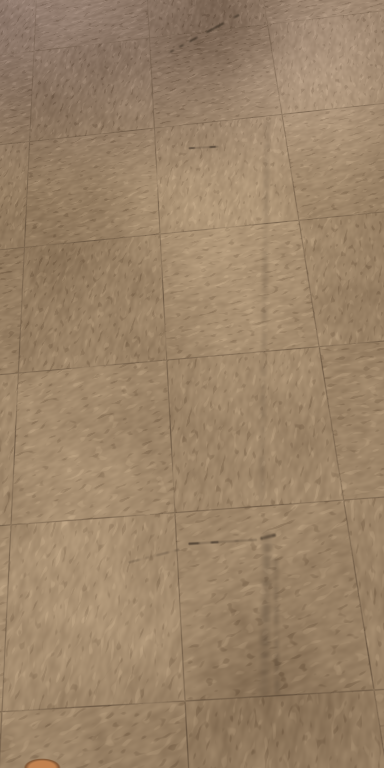
Reproduce this texture procedurally as a Shadertoy shader.

```glsl
const vec3 SHADE = vec3(0.505, 0.415, 0.315);
const vec3 LIGHT = vec3(0.71, 0.61, 0.487);
const vec3 COOL_TINT = vec3(0.94, 0.95, 1.09);
const vec3 GROUT = vec3(0.35, 0.28, 0.21);
const vec3 SCUFF = vec3(0.27, 0.22, 0.17);
const vec3 TOE = vec3(0.76, 0.51, 0.31);

float hash(vec2 p) {
    return fract(sin(dot(p, vec2(127.1, 311.7))) * 43758.55);
}

vec2 gradient(vec2 cell) {
    float angle = 6.2832 * hash(cell);
    return vec2(cos(angle), sin(angle));
}

// Gradient noise, roughly -0.6 to 0.6
float noise(vec2 p) {
    vec2 i = floor(p), f = p - i;
    vec2 w = f * f * f * (f * (f * 6.0 - 15.0) + 10.0);
    vec2 e = vec2(0.0, 1.0);
    float a = dot(gradient(i), f);
    float b = dot(gradient(i + e.yx), f - e.yx);
    float c = dot(gradient(i + e.xy), f - e.xy);
    float d = dot(gradient(i + e.yy), f - e.yy);
    return mix(mix(a, b, w.x), mix(c, d, w.x), w.y);
}

// Canvas position to tile units on the receding floor
vec2 floorCoords(vec2 p) {
    mat3 view = mat3(0.4766, 0.0127, -0.016,
                     0.0273, 0.2844, 0.1175,
                     0.4818, 0.0872, 1.0);
    vec3 g = inverse(view) * vec3(p, 1.0);
    return g.xy / g.z;
}

// Elongated chips whose grain turns a quarter between neighbours
float chips(vec2 uv, vec2 tile) {
    float upright = mod(tile.x + tile.y, 2.0);
    float angle = mix(0.24, 1.25, upright) + 0.2 * (hash(tile + 7.0) - 0.5);
    vec2 dir = vec2(cos(angle), sin(angle));
    vec2 g = vec2(dot(uv, dir), dot(uv, vec2(-dir.y, dir.x)));
    g += 20.0 * hash(tile);
    float tone = 0.22 * noise(g * vec2(8.0, 20.0));
    tone += 0.20 * noise(g * vec2(17.0, 36.0) + 31.0);
    tone += 0.20 * smoothstep(0.22, 0.45, noise(g * vec2(14.0, 31.0) + 57.0));
    tone -= 0.30 * smoothstep(0.24, 0.48, noise(g * vec2(16.0, 36.0) + 83.0));
    return tone;
}

float joints(vec2 uv, float halfWidth) {
    vec2 d = abs(fract(uv + 0.5) - 0.5);
    vec2 px = 0.8 * fwidth(uv);
    vec2 line = 1.0 - smoothstep(halfWidth - px, halfWidth + px, d);
    vec2 wear = 0.48 + 0.8 * vec2(noise(uv * vec2(1.0, 3.0) + 5.0),
                                  noise(uv * vec2(3.0, 1.0) + 9.0));
    line *= clamp(wear, 0.15, 0.9);
    return max(line.x, line.y);
}

float glow(vec2 q, vec2 centre, float radius) {
    vec2 d = (q - centre) / radius;
    return exp(-dot(d, d));
}

// Soft stroke, broken up along its length
float scuff(vec2 q, vec2 a, vec2 b, float width, float breakup) {
    vec2 ab = b - a;
    float h = clamp(dot(q - a, ab) / dot(ab, ab), 0.0, 1.0);
    float stroke = 1.0 - smoothstep(0.0, width, length(q - a - ab * h));
    float gaps = smoothstep(-0.15, 0.2, noise(vec2(h * length(ab) * 75.0, a.y * 90.0)));
    return stroke * mix(1.0, gaps, breakup);
}

// Uneven room light and broad soiling
float roomLight(vec2 q) {
    float tone = 0.53 + 0.22 * noise(q * 7.0 + 2.0) + 0.14 * noise(q * 19.0);
    tone += 0.52 * glow(q, vec2(0.43, 0.90), 0.10);
    tone += 0.42 * glow(q, vec2(0.27, 0.71), 0.10);
    tone += 0.14 * glow(q, vec2(0.30, 0.56), 0.12);
    tone += 0.28 * glow(q, vec2(0.12, 0.22), 0.16);
    tone -= 0.55 * glow(q, vec2(0.28, 0.98), 0.08);
    tone -= 0.28 * glow(q, vec2(0.04, 0.78), 0.17);
    tone -= 0.36 * glow(q, vec2(0.34, 0.06), 0.13);
    tone -= 0.20 * glow(q, vec2(0.08, 0.0), 0.09);
    return tone;
}

void mainImage(out vec4 fragColor, in vec2 fragCoord) {
    vec2 p = fragCoord / iResolution.xy;
    vec2 q = p * vec2(0.5, 1.0);
    vec2 uv = floorCoords(p);
    vec2 tile = floor(uv);

    // Chipped vinyl, cooler toward the far left
    float tone = roomLight(q) + 0.08 * (hash(tile + 3.0) - 0.5);
    tone += chips(uv, tile);
    vec3 color = mix(SHADE, LIGHT, clamp(tone, -0.25, 1.2));
    float cool = smoothstep(0.72, 1.0, p.y) * (1.0 - 0.6 * p.x);
    color *= mix(vec3(1.0), COOL_TINT, cool);

    float fade = 1.0 - 0.5 * smoothstep(0.84, 1.0, p.y);
    color = mix(color, GROUT, joints(uv, 0.003) * fade);

    // Traffic stains and scratches
    float stain = 0.30 * scuff(q, vec2(0.348, 0.303), vec2(0.344, 0.10), 0.011, 0.45);
    stain += 0.20 * scuff(q, vec2(0.359, 0.27), vec2(0.361, 0.10), 0.007, 0.5);
    stain += 0.15 * scuff(q, vec2(0.348, 0.84), vec2(0.341, 0.35), 0.007, 0.5);
    float scratch = scuff(q, vec2(0.221, 0.932), vec2(0.310, 0.980), 0.003, 1.0);
    scratch += scuff(q, vec2(0.247, 0.807), vec2(0.283, 0.809), 0.0025, 0.7);
    scratch += scuff(q, vec2(0.247, 0.292), vec2(0.333, 0.297), 0.003, 0.7);
    scratch += scuff(q, vec2(0.341, 0.299), vec2(0.357, 0.303), 0.004, 0.4);
    scratch += 0.35 * scuff(q, vec2(0.169, 0.268), vec2(0.232, 0.284), 0.003, 0.8);
    color = mix(color, SCUFF, clamp(stain + 0.75 * scratch, 0.0, 0.8));

    // Rounded toe at the lower edge
    float toe = length((q - vec2(0.055, 0.0)) / vec2(0.023, 0.012));
    vec3 toeColor = TOE * mix(1.0, 0.65, smoothstep(0.7, 1.0, toe));
    color = mix(toeColor, color, smoothstep(0.92, 1.08, toe));

    fragColor = vec4(color, 1.0);
}
```
